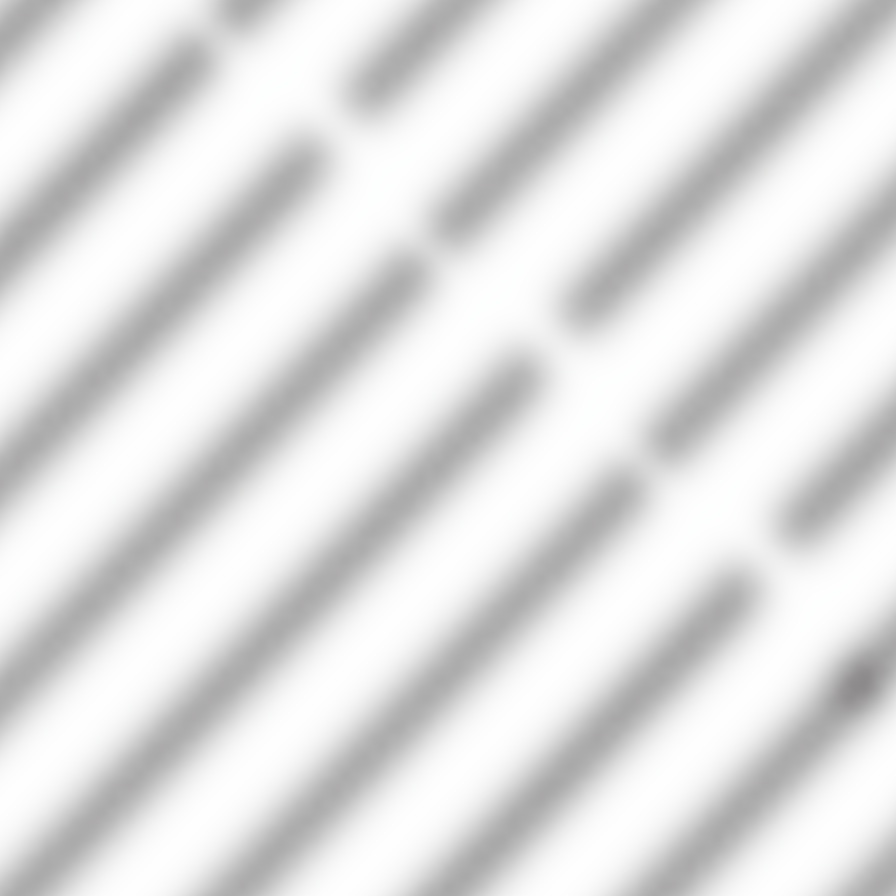
This pattern is drawn by a WebGL 2 fragment shader. Its source:

```glsl
#version 300 es
precision highp float;
// Soft grey diagonal stripes on white, each broken once along a crossing diagonal.

uniform vec2 u_resolution;
out vec4 fragColor;

// Colours
const vec3 PAPER = vec3(0.995, 0.998, 0.996);
const vec3 STRIPE = vec3(0.665, 0.660, 0.662);

// Stripes, in canvas units
const float SLOPE = 1.03;          // steepness of the stripes
const float PERIOD = 0.2443;       // spacing measured down the left edge
const float PHASE = 0.0456;        // first stripe below the top left corner
const float SOFTNESS = 0.155;      // blur radius in periods
const float BEND = 0.006;          // sideways step past the break
const float INK_VARIATION = 0.06;  // change of strength between stripes

// Breaks: x for even stripes, y for odd stripes
const vec2 GAP_CENTRE = vec2(0.235, 0.202);
const vec2 GAP_RADIUS = vec2(0.040, 0.028);
const vec2 GAP_FADE = vec2(0.80, 0.50);

// Dark knot that replaces the break on one stripe
const float KNOT_STRIPE = 7.0;
const float KNOT_CENTRE = 0.195;
const float KNOT_RADIUS = 0.035;
const float KNOT_INK = 0.42;

// Faint mottling
const float GRAIN_CELLS = 96.0;
const float GRAIN = 0.025;

float hash(vec2 p) {
    vec3 q = fract(vec3(p.xyx) * 0.1031);
    q += dot(q, q.yzx + 33.33);
    return fract((q.x + q.y) * q.z);
}

float valueNoise(vec2 p) {
    vec2 cell = floor(p);
    vec2 f = fract(p);
    f = f * f * (3.0 - 2.0 * f);
    float low = mix(hash(cell), hash(cell + vec2(1.0, 0.0)), f.x);
    float high = mix(hash(cell + vec2(0.0, 1.0)), hash(cell + 1.0), f.x);
    return mix(low, high, f.y);
}

float bell(float distance, float radius) {
    float t = distance / radius;
    return exp(-0.5 * t * t);
}

void main() {
    vec2 uv = gl_FragCoord.xy / u_resolution;

    // Coordinates across and along the stripes
    float across = SLOPE * uv.x + 1.0 - uv.y;
    float along = uv.x + uv.y - 1.0;
    across += BEND * smoothstep(0.08, 0.26, along);

    // Repeat index and soft stripe profile
    float position = (across - PHASE) / PERIOD;
    float index = floor(position + 0.5);
    float ink = bell(position - index, SOFTNESS);
    ink *= 1.0 - INK_VARIATION * hash(vec2(index, 4.0));

    // Strong and weak breaks alternate; the knot darkens instead
    bool isOdd = mod(index, 2.0) > 0.5;
    float centre = isOdd ? GAP_CENTRE.y : GAP_CENTRE.x;
    float radius = isOdd ? GAP_RADIUS.y : GAP_RADIUS.x;
    float fade = isOdd ? GAP_FADE.y : GAP_FADE.x;
    if (index == KNOT_STRIPE) {
        ink *= 1.0 + KNOT_INK * bell(along - KNOT_CENTRE, KNOT_RADIUS);
    } else {
        ink *= 1.0 - fade * bell(along - centre, radius);
    }

    // Mottling shows only within the stripes
    ink *= 1.0 + GRAIN * (2.0 * valueNoise(uv * GRAIN_CELLS) - 1.0);
    fragColor = vec4(clamp(mix(PAPER, STRIPE, ink), 0.0, 1.0), 1.0);
}
```
